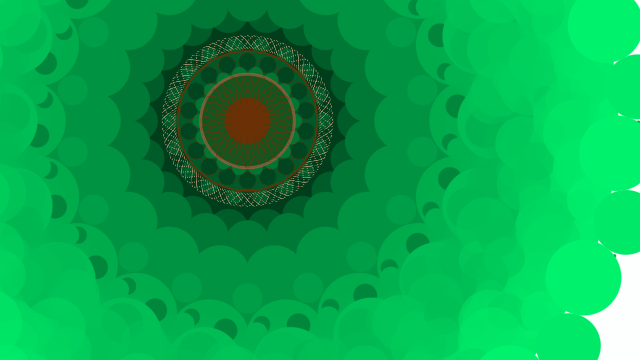
Write a Shadertoy shader that draws this background.

```glsl
// A lace mandala sits in a dark hollow ringed by scalloped green bubbles.
// Every ring is one circle repeated 18 times by folding the polar angle;
// rings are painted from the centre outwards, brightening until white shows.

const float SECTOR = radians(20.0);

float hash(vec2 v) {
    return fract(sin(dot(v, vec2(127.1, 311.7))) * 43758.5);
}

vec3 green(float level) {
    return vec3(0.0, level, level * 0.445);
}

// Soft coverage of a shape from its signed distance
float cover(float d) {
    float w = 0.8 / iResolution.y;
    return smoothstep(w, -w, d);
}

// x: distance to the nearest circle centre of a ring, y: index of that circle
vec2 lobe(float r, float angle, float offsetDeg, float ringRadius) {
    float turn = (angle - radians(offsetDeg)) / SECTOR + 0.5;
    float a = (fract(turn) - 0.5) * SECTOR;
    return vec2(length(r * vec2(cos(a), sin(a)) - vec2(ringRadius, 0.0)),
                mod(floor(turn), 18.0));
}

// Paint a ring of discs
void discs(inout vec3 col, float r, float angle, float offsetDeg,
           float ringRadius, float size, vec3 tint) {
    col = mix(col, tint, cover(lobe(r, angle, offsetDeg, ringRadius).x - size));
}

// Paint everything outside a scalloped edge
void scallops(inout vec3 col, float r, float angle, float offsetDeg,
              float ringRadius, float size, vec3 tint) {
    float d = lobe(r, angle, offsetDeg, ringRadius).x - size;
    col = mix(col, tint, cover(min(d, ringRadius - r)));
}

// Distance to a wavy thread running around the centre
float thread(float r, float angle, float mid, float amp, float waves, float phase) {
    float t = waves * angle + phase;
    float slope = amp * waves * sin(t) / max(r, 0.02);
    return abs(r - mid - amp * cos(t)) / sqrt(1.0 + slope * slope);
}

void mandala(inout vec3 col, float r, float angle) {
    vec3 brown = vec3(0.42, 0.19, 0.02);
    vec3 rose = vec3(0.62, 0.39, 0.25);
    vec3 beige = vec3(0.74, 0.61, 0.47);
    float beads = smoothstep(-0.6, 0.4, cos(162.0 * angle + 700.0 * r));

    // Green ground with dark discs and leaves
    col = mix(col, green(0.35), cover(r - 0.195));
    discs(col, r, angle, 0.0, 0.21, 0.022, green(0.35));
    discs(col, r, angle, 10.0, 0.165, 0.024, green(0.27));
    discs(col, r, angle, 0.0, 0.132, 0.02, green(0.46));
    col = mix(col, vec3(0.06, 0.34, 0.13), cover(r - 0.132));

    // Beaded loops between the two solid rings
    float loops = abs(lobe(r, angle, 10.0, 0.165).x - 0.024);
    col = mix(col, brown, 0.75 * beads * cover(loops - 0.001));

    // Interlaced threads: brown net inside, beige lace outside
    for (int i = 0; i < 4; i++) {
        float phase = float(i) * 1.5708;
        float net = thread(r, angle, 0.095, 0.034, 9.0, phase);
        col = mix(col, brown, 0.8 * cover(net - 0.0012));
        float lace = thread(r, angle, 0.22, 0.017, 18.0, phase);
        col = mix(col, beige, 0.85 * beads * cover(lace - 0.0013));
        float braid = thread(r, angle, 0.130, 0.003, 36.0, phase);
        col = mix(col, rose, 0.75 * cover(braid - 0.001));
    }
    col = mix(col, brown, cover(abs(r - 0.194) - 0.0022));
    col = mix(col, rose, beads * cover(abs(r - 0.201) - 0.001));

    // Spoked heart
    float spokes = 0.5 + 0.5 * cos(18.0 * angle);
    vec3 heart = mix(vec3(0.25, 0.24, 0.06), brown, smoothstep(0.1, 0.6, spokes + 0.02 / (r + 0.01)));
    col = mix(col, heart, cover(r - 0.064));
}

void mainImage(out vec4 fragColor, in vec2 fragCoord) {
    vec2 p = fragCoord / iResolution.y;
    p.x += 0.5 * (16.0 / 9.0 - iResolution.x / iResolution.y);
    p -= vec2(0.6875, 0.664);
    float r = length(p);
    float angle = atan(-p.y, p.x);

    // Hollow and its scalloped steps
    vec3 col = green(0.24);
    mandala(col, r, angle);
    scallops(col, r, angle, 0.0, 0.305, 0.056, green(0.36));
    scallops(col, r, angle, 10.0, 0.338, 0.062, green(0.475));
    scallops(col, r, angle, 0.0, 0.435, 0.083, green(0.575));
    discs(col, r, angle, 10.0, 0.493, 0.042, green(0.62));
    scallops(col, r, angle, 0.0, 0.62, 0.115,
             green(mix(0.67, 0.93, smoothstep(0.52, 1.02, r))));

    // Dark crescents, partly hidden by the bubbles that follow
    discs(col, r, angle, 16.0, 0.585, 0.033, green(0.53));
    discs(col, r, angle, 6.0, 0.567, 0.024, green(0.55));
    discs(col, r, angle, 7.5, 0.59, 0.03, green(0.70));
    discs(col, r, angle, 0.0, 0.69, 0.107, green(0.745));

    // Froth of translucent bubbles
    for (int i = 0; i < 18; i++) {
        float k = float(i);
        float t = k / 17.0;
        vec2 b = lobe(r, angle, 20.0 * hash(vec2(k, 3.0)), 0.66 + 0.36 * t);
        float vary = hash(vec2(b.y, k));
        float size = 0.025 + 0.045 * hash(vec2(k, 8.0)) + 0.025 * vary;
        float level = mix(0.72, 0.93, t) + 0.09 * (vary - 0.5);
        col = mix(col, green(level), 0.6 * cover(b.x - size));
    }

    // White beyond, small dots and the bright outer lobes
    col = mix(vec3(0.99, 1.0, 0.995), col, cover(r - 1.03));
    discs(col, r, angle, 0.2, 1.086, 0.005, green(0.65));
    discs(col, r, angle, 15.0, 1.088, 0.09, green(0.91));
    discs(col, r, angle, 5.0, 1.03, 0.105, green(0.95));

    fragColor = vec4(col, 1.0);
}
```
